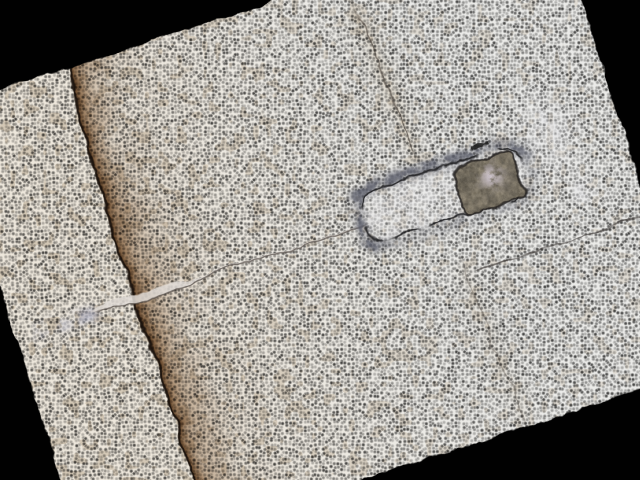
Give the GLSL for this texture, as a Shadertoy shader.

```glsl
// Draws a tilted, speckled concrete slab with a rusty joint, thin cracks and a chipped patch.

const vec2 SLAB_MIN = vec2(0.122, -0.229);
const vec2 SLAB_MAX = vec2(1.458, 0.774);
const vec2 SLAB_AXIS = vec2(0.952, 0.306);

float hash(vec2 p) {
    vec3 q = fract(p.xyx * 0.1031);
    q += dot(q, q.yzx + 33.33);
    return fract((q.x + q.y) * q.z);
}

float noise(vec2 p) {
    vec2 cell = floor(p), f = fract(p);
    f = f * f * (3.0 - 2.0 * f);
    return mix(mix(hash(cell), hash(cell + vec2(1, 0)), f.x),
               mix(hash(cell + vec2(0, 1)), hash(cell + vec2(1, 1)), f.x), f.y);
}

float fbm(vec2 p) {
    float sum = 0.0, gain = 0.5;
    for (int i = 0; i < 4; i++) {
        sum += gain * noise(p);
        p = p * 2.03 + 17.7;
        gain *= 0.5;
    }
    return sum / 0.9375;
}

// Signed offset with zero mean, used to roughen edges
float wobble(vec2 p, float scale, float amount) {
    return (fbm(p * scale + 40.0) - 0.5) * 2.0 * amount;
}

float boxDistance(vec2 p, vec2 center, vec2 halfSize, float radius) {
    vec2 q = abs(p - center) - halfSize + radius;
    return length(max(q, 0.0)) + min(max(q.x, q.y), 0.0) - radius;
}

float span(float x, float from, float to, float soft) {
    return smoothstep(from - soft, from + soft, x) * (1.0 - smoothstep(to - soft, to + soft, x));
}

float stroke(float d, float width, float px) {
    return 1.0 - smoothstep(max(width - px, 0.0), width + px, abs(d));
}

float blob(vec2 p, vec2 center, vec2 size) {
    vec2 q = (p - center) / size;
    return exp(-dot(q, q));
}

// Ink of jittered dots, each with its own strength
float speckle(vec2 p) {
    vec2 cell = floor(p);
    float ink = 0.0;
    for (int j = -1; j <= 1; j++)
    for (int i = -1; i <= 1; i++) {
        vec2 id = cell + vec2(i, j);
        vec2 dotCenter = id + 0.5 + 0.65 * (vec2(hash(id + 80.0), hash(id + 190.0)) - 0.5);
        float strength = mix(0.28, 0.85, pow(hash(id + 310.0), 1.6));
        ink = max(ink, strength * (1.0 - smoothstep(0.08, 0.72, length(p - dotCenter))));
    }
    return ink;
}

vec3 concrete(vec2 p, vec2 s) {
    float ink = speckle(p * 130.0);
    float warmth = 1.0 - smoothstep(0.3, 1.15, s.x);
    vec3 tone = mix(vec3(0.92, 0.92, 0.91), vec3(0.93, 0.905, 0.86), warmth);
    float grain = smoothstep(0.63, 0.78, noise(p * 75.0));
    tone = mix(tone, vec3(0.76, 0.70, 0.61), grain * (0.3 + 0.3 * warmth));
    return tone * (1.0 - ink * 0.82) + 0.015 * (fbm(p * 9.0) - 0.5);
}

// Dark joint with a rust stain fading to its right
vec3 rustyJoint(vec3 color, vec2 s, float px) {
    float d = s.x - 0.384 - 0.018 * smoothstep(0.6, 0.77, s.y) - wobble(s, 24.0, 0.011);
    float reach = 0.022 + 0.05 * fbm(s * 18.0);
    float stain = smoothstep(-0.004, 0.003, d) * exp(-max(d, 0.0) / reach);
    color *= mix(vec3(1.0), vec3(0.58, 0.42, 0.26), stain * 0.9);
    float core = smoothstep(-0.003, 0.002, d) * exp(-max(d, 0.0) / 0.008);
    color = mix(color, vec3(0.25, 0.15, 0.07), core * 0.75);
    return mix(color, vec3(0.07, 0.045, 0.03), 0.85 * stroke(d, 0.0025, px));
}

// Pale seam, hairline fractures and the bluish smear at the left end
vec3 cracks(vec3 color, vec2 s, float px) {
    float smear = span(s.x, 0.16, 0.30, 0.015) * exp(-pow((s.y - 0.27) / 0.016, 2.0));
    color = mix(color, vec3(0.70, 0.71, 0.79), 0.65 * smear * smoothstep(0.25, 0.65, fbm(s * 40.0)));
    float seam = s.y - 0.275 - wobble(s, 22.0, 0.009);
    float seamWidth = 0.001 + 0.008 * span(s.x, 0.31, 0.50, 0.045);
    color = mix(color, vec3(0.88, 0.86, 0.84), 0.85 * stroke(seam, seamWidth, px) * span(s.x, 0.29, 0.88, 0.01));
    float rim = stroke(seam + seamWidth, 0.0012, px) * span(s.x, 0.30, 0.89, 0.01);
    color = mix(color, vec3(0.29, 0.26, 0.24), 0.65 * rim);
    float rightLine = s.y - 0.113 - wobble(s, 25.0, 0.008);
    float rightMask = span(s.x, 1.08, 1.46, 0.01) * (0.4 + 0.6 * noise(s * 35.0));
    color = mix(color, vec3(0.22, 0.20, 0.19), 0.8 * rightMask * stroke(rightLine, 0.0015, px));
    float upright = s.x - 1.062 + 0.08 * s.y - wobble(s, 20.0, 0.012);
    float uprightMask = 0.55 * span(s.y, 0.38, 0.70, 0.03) + 0.3 * span(s.y, -0.22, 0.14, 0.02);
    color *= 1.0 - vec3(0.15, 0.2, 0.28) * uprightMask * exp(-abs(upright) / 0.018);
    return mix(color, vec3(0.25, 0.22, 0.20), uprightMask * stroke(upright, 0.0012, px));
}

// Pale filling, blue-grey shaded rim and an exposed brown hollow
vec3 chippedPatch(vec3 color, vec2 s, float px) {
    float d = boxDistance(s, vec2(1.065, 0.283), vec2(0.183, 0.06), 0.045) + wobble(s, 26.0, 0.012);
    float flecks = smoothstep(0.3, 0.7, fbm(s * 65.0));
    float whitening = blob(s, vec2(1.31, 0.34), vec2(0.045, 0.07)) + blob(s, vec2(1.34, 0.20), vec2(0.022));
    whitening += 0.65 * (1.0 - smoothstep(-0.015, 0.0, d));
    color = mix(color, vec3(0.91, 0.91, 0.92), min(whitening, 1.0) * (0.3 + 0.45 * flecks));
    float upperLeft = max(smoothstep(0.28, 0.33, s.y), 1.0 - smoothstep(0.89, 0.94, s.x));
    float shade = exp(-pow((d - 0.004) / 0.014, 2.0)) * (0.35 + 0.65 * upperLeft);
    color = mix(color, vec3(0.36, 0.37, 0.42), shade * (0.35 + 0.5 * flecks));
    float rimInk = stroke(d + 0.006, 0.002, px) * smoothstep(0.32, 0.55, noise(s * 28.0));
    color = mix(color, vec3(0.07, 0.07, 0.08), 0.8 * rimInk);
    float hollow = boxDistance(s, vec2(1.160, 0.279), vec2(0.066, 0.052), 0.015) + wobble(s + 3.0, 30.0, 0.01);
    vec3 soil = mix(vec3(0.27, 0.25, 0.21), vec3(0.57, 0.53, 0.45), fbm(s * 100.0));
    soil = mix(soil, vec3(0.80, 0.76, 0.79), blob(s, vec2(1.168, 0.288), vec2(0.024)) * flecks);
    color = mix(color, soil, 0.9 * (1.0 - smoothstep(-px, px, hollow)));
    color = mix(color, vec3(0.09, 0.08, 0.08), 0.75 * stroke(hollow, 0.0025, px));
    float nub = boxDistance(s, vec2(1.165, 0.358), vec2(0.020, 0.004), 0.003) + wobble(s, 45.0, 0.006);
    return mix(color, vec3(0.08), 0.85 * (1.0 - smoothstep(-px, px, nub)));
}

void mainImage(out vec4 fragColor, in vec2 fragCoord) {
    float px = 1.0 / iResolution.y;
    vec2 p = fragCoord * px;
    vec2 s = vec2(dot(p, SLAB_AXIS), dot(p, vec2(-SLAB_AXIS.y, SLAB_AXIS.x)));
    vec3 color = concrete(p, s);
    color = rustyJoint(color, s, px);
    color = cracks(color, s, px);
    color = chippedPatch(color, s, px);
    float edge = boxDistance(s, 0.5 * (SLAB_MIN + SLAB_MAX), 0.5 * (SLAB_MAX - SLAB_MIN), 0.0);
    edge += wobble(s, 32.0, 0.008);
    fragColor = vec4(mix(color, vec3(0.005), smoothstep(-px, px, edge)), 1.0);
}
```
